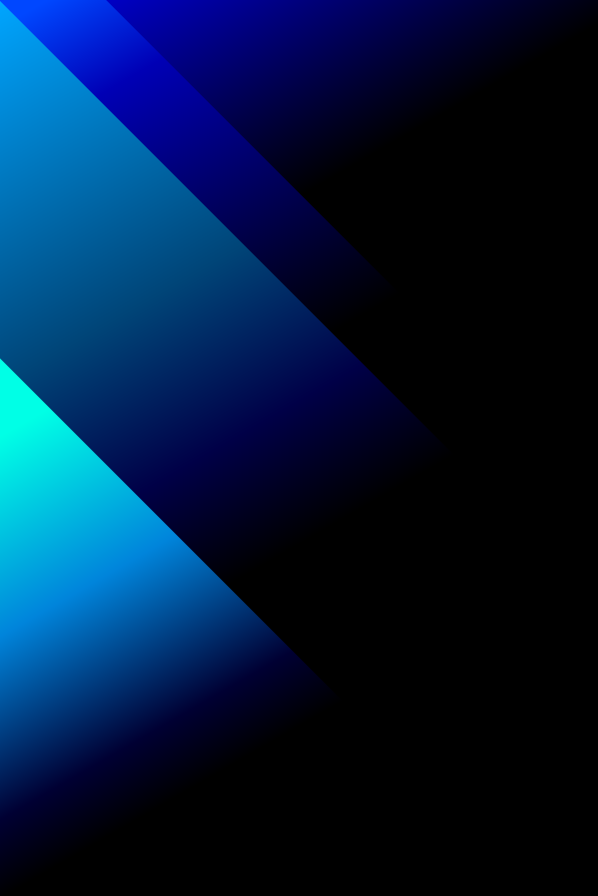
Write a Shadertoy shader that draws this background.

```glsl
// Overlapping diagonal sheets of cyan and blue light that fade into black.

// Lengths are fractions of the canvas height, measured from the top left.
const float FADE_SLOPE = 0.577;   // tilt of the colour bands

// Height at which each 45 degree sheet edge meets the left side
const float EDGE_INDIGO = -0.1185;
const float EDGE_AZURE = 0.001;
const float EDGE_CYAN = 0.400;

const vec3 BLACK = vec3(0.0);
const vec3 ROYAL = vec3(0.0, 0.0, 0.78);
const vec3 ELECTRIC = vec3(0.0, 0.28, 1.0);
const vec3 INDIGO = vec3(0.0, 0.0, 0.71);
const vec3 SKY = vec3(0.0, 0.65, 1.0);
const vec3 TEAL = vec3(0.0, 0.27, 0.47);
const vec3 NAVY = vec3(0.0, 0.0, 0.28);
const vec3 CYAN = vec3(0.0, 1.0, 0.90);
const vec3 AZURE = vec3(0.0, 0.52, 0.86);
const vec3 MIDNIGHT = vec3(0.0, 0.0, 0.20);

// Linear position of t between two gradient stops
float ramp(float start, float end, float t) {
    return clamp((t - start) / (end - start), 0.0, 1.0);
}

vec3 backdrop(float t) {
    return mix(ROYAL, BLACK, ramp(0.065, 0.412, t));
}

vec3 indigoSheet(float t) {
    vec3 color = mix(ELECTRIC, INDIGO, ramp(0.03, 0.17, t));
    return mix(color, BLACK, ramp(0.17, 0.585, t));
}

vec3 azureSheet(float t) {
    vec3 color = mix(SKY, TEAL, ramp(0.0, 0.43, t));
    color = mix(color, NAVY, ramp(0.43, 0.64, t));
    return mix(color, BLACK, ramp(0.64, 0.80, t));
}

vec3 cyanSheet(float t) {
    vec3 color = mix(CYAN, AZURE, ramp(0.488, 0.71, t));
    color = mix(color, MIDNIGHT, ramp(0.71, 0.915, t));
    return mix(color, BLACK, ramp(0.915, 1.003, t));
}

// Smooth coverage of the area below a 45 degree edge
float sheetMask(vec2 p, float edge, float pixel) {
    float signedDistance = (p.y - p.x - edge) * 0.70711;
    return clamp(signedDistance / pixel + 0.5, 0.0, 1.0);
}

void mainImage(out vec4 fragColor, in vec2 fragCoord) {
    float pixel = 1.0 / iResolution.y;
    vec2 p = vec2(fragCoord.x, iResolution.y - fragCoord.y) * pixel;
    float fade = p.y + FADE_SLOPE * p.x;

    // Stack the sheets from back to front
    vec3 color = backdrop(fade);
    color = mix(color, indigoSheet(fade), sheetMask(p, EDGE_INDIGO, pixel));
    color = mix(color, azureSheet(fade), sheetMask(p, EDGE_AZURE, pixel));
    color = mix(color, cyanSheet(fade), sheetMask(p, EDGE_CYAN, pixel));

    fragColor = vec4(color, 1.0);
}
```
